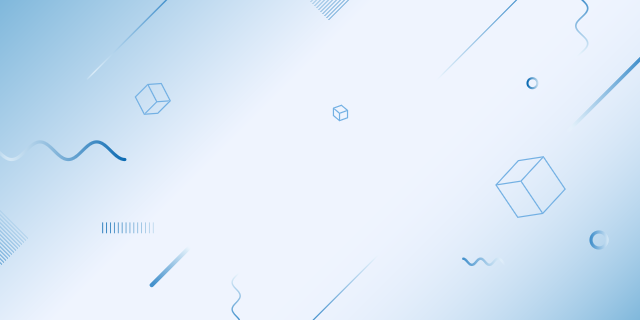
A Shadertoy shader for this background:

```glsl
// Pale blue diagonal gradient scattered with fading strokes, waves, rings, hatching and wire cubes.

// Lengths are in hundredths of the canvas height.
const vec3 PALE = vec3(0.937, 0.957, 0.998);
const vec3 CORNER_BLUE = vec3(0.50, 0.72, 0.86);
const vec3 MIST = vec3(0.95, 0.98, 1.0);
const vec3 SKY = vec3(0.27, 0.57, 0.80);
const vec3 INK = vec3(0.05, 0.42, 0.70);
const vec3 WIRE = vec3(0.45, 0.69, 0.89);
const float LEFT_REACH = 0.39;   // diagonal extent of the upper left glow
const float RIGHT_REACH = 0.42;  // diagonal extent of the lower right glow
const float HATCH_STEP = 1.25;
const float HATCH_HALF = 0.13;
const float WIRE_HALF = 0.19;
const float TAU = 6.2831853;

float pixelSize() { return 100.0 / iResolution.y; }

// Box-filtered coverage of a line, also right for lines thinner than a pixel.
float lineCover(float dist, float halfWidth) {
    float px = pixelSize();
    return clamp(0.5 + (halfWidth - dist) / px, 0.0, 1.0)
         - clamp(0.5 - (halfWidth + dist) / px, 0.0, 1.0);
}

float edge(float inside) { return clamp(0.5 + inside / pixelSize(), 0.0, 1.0); }

// Strength runs from 0 (misty and clear) to 1 (full tint).
void paint(inout vec3 color, vec3 tint, float strength, float cover) {
    float s = clamp(strength, 0.0, 1.0);
    color = mix(color, mix(MIST, tint, s), cover * smoothstep(0.0, 0.15, s));
}

float segment(vec2 p, vec2 a, vec2 b) {
    vec2 ab = b - a;
    return length(p - a - ab * clamp(dot(p - a, ab) / dot(ab, ab), 0.0, 1.0));
}

// Straight stroke that fades in from one end to the other.
void stroke(inout vec3 color, vec2 p, vec2 faint, vec2 strong, float halfWidth) {
    vec2 axis = strong - faint;
    float along = dot(p - faint, axis) / dot(axis, axis);
    paint(color, SKY, along + 0.04, lineCover(segment(p, faint, strong), halfWidth));
}

// Cosine ribbon along x, swept from the faint end to the strong end.
void wave(inout vec3 color, vec2 p, float faint, float strong, vec2 crest,
          float amplitude, float period, float halfWidth, vec3 tint) {
    float x = clamp(p.x, min(faint, strong), max(faint, strong));
    float phase = TAU * (x - crest.x) / period;
    float slope = amplitude * TAU / period * sin(phase);
    float offset = (p.y - crest.y - amplitude * cos(phase)) * inversesqrt(1.0 + slope * slope);
    float cover = lineCover(length(vec2(p.x - x, offset)), halfWidth);
    paint(color, tint, (x - faint) / (strong - faint), cover);
}

void ring(inout vec3 color, vec2 p, vec2 center, float radius, float halfWidth, vec3 tint) {
    vec2 q = p - center;
    float strength = 0.62 - 0.38 * q.x / radius;
    paint(color, tint, strength, lineCover(abs(length(q) - radius), halfWidth));
}

// Parallel lines repeated across u between two limits; scale is the length of one unit of u.
float hatch(float u, float low, float high, float stepSize, float scale) {
    float index = clamp(round((u - low) / stepSize), 0.0, floor((high - low) / stepSize + 0.01));
    return lineCover(abs(u - low - index * stepSize) * scale, HATCH_HALF);
}

// Cube in parallel projection: near corner plus three edge vectors.
void cube(inout vec3 color, vec2 p, vec2 corner, vec2 a, vec2 b, vec2 c) {
    vec2 q = p - corner;
    float dist = 1e3;
    for (int i = 0; i < 3; i++) {
        dist = min(dist, segment(q, vec2(0.0), a));
        dist = min(dist, segment(q, a, a + b));
        dist = min(dist, segment(q, a, a + c));
        vec2 first = a;
        a = b; b = c; c = first;
    }
    paint(color, WIRE, 1.0, lineCover(dist, WIRE_HALF));
}

void mainImage(out vec4 fragColor, in vec2 fragCoord) {
    vec2 p = 100.0 * fragCoord / iResolution.y;

    // Diagonal background
    float diagonal = (p.x + 100.0 - p.y) / 300.0;
    float glow = pow(max(1.0 - diagonal / LEFT_REACH, 0.0), 1.1)
               + pow(max(1.0 - (1.0 - diagonal) / RIGHT_REACH, 0.0), 2.2);
    vec3 color = mix(PALE, CORNER_BLUE, min(glow, 1.0));

    // Straight strokes
    stroke(color, p, vec2(27.3, 75.3), vec2(52.3, 100.3), 0.22);
    stroke(color, p, vec2(136.2, 74.7), vec2(161.7, 100.3), 0.19);
    stroke(color, p, vec2(177.6, 59.1), vec2(200.5, 82.0), 0.55);
    stroke(color, p, vec2(59.4, 22.9), vec2(47.4, 10.9), 0.65);
    stroke(color, p, vec2(118.5, 20.6), vec2(97.9, 0.0), 0.19);

    // Waves: two horizontal, two vertical
    wave(color, p, -2.0, 39.0, vec2(12.5, 52.9), 2.75, 17.7, 0.5, INK);
    wave(color, p, 158.0, 144.8, vec2(150.2, 18.2), 0.95, 5.5, 0.38, SKY);
    wave(color, p.yx, 81.3, 100.0, vec2(97.4, 181.8), 1.85, 11.0, 0.26, SKY);
    wave(color, p.yx, 15.6, 0.0, vec2(7.55, 73.8), 1.25, 8.4, 0.22, SKY);

    // Rings
    ring(color, p, vec2(166.4, 74.0), 1.55, 0.33, INK);
    ring(color, p, vec2(187.2, 25.0), 2.5, 0.5, SKY);

    // Upright bars, then the two diagonal hatched corners
    float rise = p.x + p.y, fall = p.x - p.y;
    float bars = hatch(p.x, 32.1, 47.9, 1.215, 1.0) * edge(1.7 - abs(p.y - 28.8));
    paint(color, INK, 1.0 - (p.x - 32.0) / 21.0, bars);
    float leftPatch = hatch(rise, 16.7, 34.9, HATCH_STEP, 0.7071) * edge(-fall - 16.7);
    paint(color, SKY, 1.0 - (rise - 16.7) / 30.0, leftPatch);
    float topPatch = hatch(fall, -3.6, 9.6, HATCH_STEP, 0.7071) * edge(rise - 196.4);
    paint(color, SKY, 0.45 + (fall + 3.6) / 32.0, topPatch);

    // Wire cubes
    cube(color, p, vec2(162.8, 43.4), vec2(-7.8, -1.2), vec2(7.0, 7.6), vec2(6.8, -10.1));
    cube(color, p, vec2(49.0, 68.2), vec2(4.2, 0.3), vec2(-2.8, 5.4), vec2(-3.9, -3.9));
    cube(color, p, vec2(106.1, 64.6), vec2(-1.9, 1.6), vec2(2.5, 0.9), vec2(0.0, -2.3));

    fragColor = vec4(color, 1.0);
}
```
